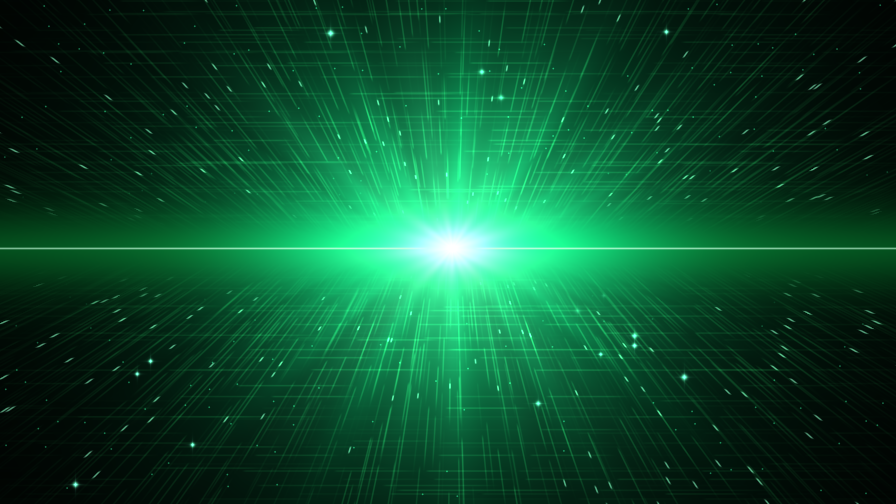
Write a Shadertoy shader that draws this background.

```glsl
// Emerald light burst on a horizon between two perspective planes of circuit lines.
#define CENTER vec2(0.505, 0.507)
#define GLOW_FALLOFF 2.8
#define GLOW_RADIUS 0.32
#define BAND_HEIGHT 0.08
#define VANISH_OFFSET 0.27
#define LINE_WIDTH 0.0010
#define LINE_GAIN 0.46
#define DASH_GAIN 0.55
#define STAR_COUNT 18
#define EMERALD vec3(0.035, 0.86, 0.49)
#define LEAF vec3(0.03, 0.68, 0.24)
#define MINT vec3(0.58, 1.0, 0.80)

float hash(vec2 p) {
    vec3 q = fract(p.xyx * 0.1031 + 0.137);
    q += dot(q, q.yzx + 33.33);
    return fract((q.x + q.y) * q.z);
}

// Antialiased stroke from a distance in canvas units.
float stroke(float d, float width, float pixel) {
    float soft = max(pixel, width);
    return min(1.0, width * 2.0 / soft) * (1.0 - smoothstep(0.0, soft * 1.5, abs(d)));
}

// Broken lines that run towards the horizon: x = lines, y = bright dashes.
vec2 radialLines(vec2 p, float side, float pixel) {
    vec2 sum = vec2(0.0);
    float spread = abs(p.y) + VANISH_OFFSET;
    float u = p.x / spread;
    float depth = log(spread);
    float slant = inversesqrt(1.0 + u * u);
    for (int i = 0; i < 4; i++) {
        float layer = float(i);
        float count = 9.0 + 6.0 * layer;
        float id = floor(u * count);
        vec2 seed = vec2(id + side * 57.0, layer * 19.0);
        float offset = fract(u * count) - 0.2 - 0.6 * hash(seed);
        float d = offset / count * spread * slant;

        float along = depth * (2.6 + layer) + hash(seed + 7.0) * 9.0;
        float gate = hash(seed + vec2(3.0, floor(along) + 41.0));
        float f = fract(along);
        float ends = smoothstep(0.0, 0.1, f) * smoothstep(1.0, 0.6, f);
        sum.x += stroke(d, LINE_WIDTH, pixel) * ends * smoothstep(0.3, 1.0, gate);

        float dash = depth * 24.0 + hash(seed + 13.0) * 8.0;
        float pick = hash(seed + vec2(11.0, floor(dash) + 83.0));
        float g = abs(fract(dash) - 0.5);
        sum.y += stroke(d, 0.0015, pixel) * smoothstep(0.32, 0.1, g) * step(0.98, pick);
    }
    return sum;
}

// Thin horizontal runs that join the radial lines.
float crossLines(vec2 p, float side, float pixel) {
    float sum = 0.0;
    for (int i = 0; i < 3; i++) {
        float layer = float(i);
        float rows = 22.0 + 9.0 * layer;
        float row = floor(abs(p.y) * rows);
        vec2 seed = vec2(row + side * 43.0, layer * 29.0 + 5.0);
        float d = (fract(abs(p.y) * rows) - 0.2 - 0.6 * hash(seed)) / rows;
        float run = p.x * (2.5 + 1.5 * layer) + hash(seed + 9.0) * 7.0;
        float gate = hash(seed + vec2(17.0, floor(run) + 61.0));
        float f = fract(run);
        float ends = smoothstep(0.0, 0.06, f) * smoothstep(1.0, 0.7, f);
        sum += stroke(d, LINE_WIDTH, pixel) * ends * smoothstep(0.25, 1.0, gate);
    }
    return sum;
}

// Tiny points, at most one per cell.
float specks(vec2 p, float pixel) {
    vec2 cell = floor(p * 24.0);
    vec2 spot = 0.2 + 0.6 * vec2(hash(cell + 71.0), hash(cell + 93.0));
    float d = length(fract(p * 24.0) - spot) / 24.0;
    return stroke(d, 0.002, pixel) * step(0.8, hash(cell + 37.0));
}

// Large glints with a small cross, kept away from the core.
float stars(vec2 p, float aspect) {
    float sum = 0.0;
    for (int i = 0; i < STAR_COUNT; i++) {
        vec2 seed = vec2(float(i) * 3.0, 127.0);
        vec2 at = (vec2(hash(seed), hash(seed + 31.0)) - 0.5) * vec2(aspect, 1.0);
        vec2 q = abs(p - at);
        float size = mix(0.003, 0.0055, hash(seed + 53.0));
        float halo = exp(-dot(q, q) / (size * size));
        float glint = exp(-(q.x + q.y) / (size * 1.5) - min(q.x, q.y) * 500.0);
        sum += (halo + 0.5 * glint) * smoothstep(0.05, 0.2, abs(at.y)) * smoothstep(0.2, 0.4, length(at));
    }
    return sum;
}

void mainImage(out vec4 fragColor, in vec2 fragCoord) {
    float pixel = 1.0 / iResolution.y;
    float aspect = iResolution.x * pixel;
    vec2 p = (fragCoord - CENTER * iResolution.xy) * pixel;
    float side = step(p.y, 0.0), h = abs(p.y);

    // Broad burst, modulated by layered angular rays
    float d = length(p * vec2(0.86, 0.90));
    float a = p.x / (h + 0.06);
    float rays = sin(a * 5.0 + side * 2.0) + sin(a * 11.0 + 1.3) + 0.7 * sin(a * 23.0 + side);
    rays *= smoothstep(0.0, 0.15, h) * exp(-abs(a) * 0.3);
    float burst = 0.60 * exp(-d * d / (GLOW_RADIUS * GLOW_RADIUS)) + 0.5 * exp(-d * GLOW_FALLOFF);
    burst = max(burst - 0.045, 0.0) * (1.0 + 0.07 * rays);
    vec3 color = EMERALD * burst * mix(1.04, 0.96, side);

    // Horizon haze and white core with soft spikes
    float haze = 0.65 * exp(-h * h / (BAND_HEIGHT * BAND_HEIGHT)) + 0.35 * exp(-h / BAND_HEIGHT);
    haze *= 0.46 * exp(-abs(p.x) * 0.1);
    color += mix(EMERALD, LEAF, smoothstep(0.1, 0.6, abs(p.x))) * haze;
    float angle = atan(p.y, p.x);
    float spikes = 1.0 + 0.06 * sin(angle * 9.0 + 1.0) + 0.05 * sin(angle * 17.0);
    color += vec3(0.40, 0.10, 0.20) * exp(-d * 9.0 * spikes);
    vec2 core = p * vec2(10.0, 22.0) * spikes;
    color += vec3(0.58, 0.20, 0.28) * exp(-dot(core, core));

    // Circuit planes
    float planeFade = smoothstep(0.02, 0.18, h) * smoothstep(1.2, 0.35, length(p));
    vec2 radial = radialLines(p, side, pixel);
    float grid = radial.x + 0.7 * crossLines(p, side, pixel);
    color += vec3(0.14, 0.62, 0.30) * grid * planeFade * LINE_GAIN * (0.5 + 0.4 * burst);
    color += MINT * radial.y * smoothstep(0.04, 0.14, h) * DASH_GAIN;

    // Points and glints
    color += vec3(0.10, 0.45, 0.3) * specks(p, pixel) * smoothstep(0.05, 0.25, h);
    color += vec3(0.45, 1.0, 0.8) * stars(p, aspect);

    // Bright horizon line
    float beam = stroke(p.y, 0.0022, pixel) * mix(0.55, 1.0, exp(-abs(p.x) * 2.5));
    color = mix(color, max(color, vec3(0.80, 1.0, 0.88)), beam);
    fragColor = vec4(clamp(color + vec3(0.002, 0.018, 0.009), 0.0, 1.0), 1.0);
}
```
